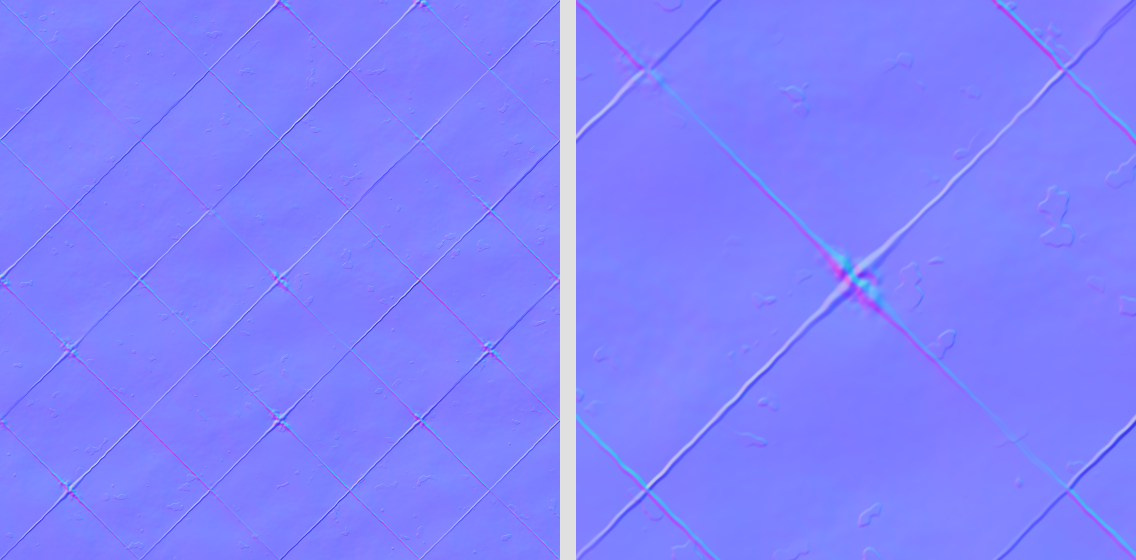
Left: the whole. Right: its middle third, enlarged.
This texture map is drawn by a three.js fragment shader. Its source:

```glsl
varying vec2 vUv;

const float TILES = 4.0;
const float CELL_SIZE = 0.17678; // side of one diagonal tile, 1 / (4 sqrt 2)
const float PI = 3.14159;

float hash(vec2 p, float seed) {
  return fract(sin(dot(p, vec2(127.1, 311.7)) + seed * 74.7) * 43758.55);
}

vec2 gradientAt(vec2 cell) {
  float angle = 2.0 * PI * hash(cell, 0.3);
  return vec2(cos(angle), sin(angle));
}

float gradientNoise(vec2 p) {
  vec2 i = floor(p), f = p - i;
  vec2 s = f * f * f * (f * (f * 6.0 - 15.0) + 10.0);
  vec2 e = vec2(0.0, 1.0);
  float low = mix(dot(gradientAt(i), f), dot(gradientAt(i + e.yx), f - e.yx), s.x);
  float high = mix(dot(gradientAt(i + e), f - e), dot(gradientAt(i + 1.0), f - 1.0), s.x);
  return mix(low, high, s.y);
}

// Diagonal tile coordinates: x crosses falling joints, y crosses rising joints
vec2 diagonal(vec2 p) {
  return TILES * vec2(p.x + p.y, p.x - p.y);
}

// Canvas offset from the nearest joint crossing, and how damaged that crossing is
vec3 crossing(vec2 grid) {
  vec2 corner = floor(grid + 0.5);
  return vec3((grid - corner) * CELL_SIZE, smoothstep(0.55, 1.0, hash(corner, 6.0)));
}

// Tile raised above its joints, each with its own level, tilt and slumped edges
float tileHeight(vec2 p, vec2 grid, float damage) {
  vec2 cell = floor(grid), f = grid - cell;
  vec2 inset = min(f, 1.0 - f) * CELL_SIZE;
  vec2 rise = smoothstep(vec2(0.0), vec2(mix(0.0023, 0.006, damage)), inset);
  vec2 tilt = vec2(hash(cell, 1.0), hash(cell, 2.0)) - 0.5;
  float level = mix(0.0006, 0.0015, hash(cell, 3.0)) + 0.0016 * damage;
  level += 0.0024 * dot(tilt, f - 0.5) + 0.0011 * gradientNoise(p * 14.0);
  vec2 slump = pow(vec2(hash(cell, 4.0), hash(cell, 5.0)), vec2(6.0));
  vec2 falloff = exp((f - 1.0) * CELL_SIZE / 0.009) * sin(PI * f.yx);
  level -= 0.0022 * dot(slump, falloff);
  return level * rise.x * rise.y;
}

// Crumbled material around a damaged crossing
float chipHeight(vec2 p, vec2 offset, float damage, float radius) {
  vec2 ragged = offset / radius * vec2(1.0, 0.6);
  ragged += 0.7 * vec2(gradientNoise(p * 55.0), gradientNoise(p * 55.0 + 23.0));
  float crumble = 0.5 + 1.3 * gradientNoise(p * 95.0) + 0.6 * gradientNoise(p * 190.0);
  return -0.0032 * damage * crumble * exp(-dot(ragged, ragged));
}

// Sparse small pits scattered one per coarse cell
float pitHeight(vec2 p, float count) {
  vec2 cell = floor(p * count);
  vec2 center = 0.25 + 0.5 * vec2(hash(cell, 7.0), hash(cell, 8.0));
  float radius = mix(0.002, 0.0045, hash(cell, 9.0));
  float d = length(p * count - cell - center) / count;
  d += 0.0015 * gradientNoise(p * 210.0);
  return -0.0007 * step(0.9, hash(cell, 10.0)) * smoothstep(radius, 0.0, d);
}

// Grain in three octaves, rougher in patches, with tiny flaked edges
float grainHeight(vec2 p) {
  float rough = smoothstep(-0.25, 0.4, gradientNoise(p * 9.0 + 5.0));
  float grain = 0.0;
  float frequency = 22.0, amplitude = 0.0006;
  for (int i = 0; i < 3; i++) {
    grain += amplitude * gradientNoise(p * frequency + 3.7);
    frequency *= 2.3;
    amplitude *= 0.42;
  }
  float flake = gradientNoise(p * vec2(46.0, 58.0) + 9.0) + 0.3 * gradientNoise(p * 140.0);
  float plate = smoothstep(0.26, 0.36, flake) * smoothstep(0.05, 0.35, gradientNoise(p * 17.0 + 41.0));
  return grain * (0.5 + 0.8 * rough) - 0.0004 * plate;
}

// Broad undulation, steepest down the canvas
float waveHeight(vec2 p) {
  float broad = gradientNoise(vec2(p.x * 3.0 + p.y, p.y * 6.0 - p.x * 2.0));
  float middle = gradientNoise(vec2(p.x * 6.0 + p.y * 4.0, p.y * 11.0 - p.x * 7.0) + 13.0);
  return 0.0042 * broad + 0.0014 * middle;
}

float height(vec2 p) {
  vec2 warp = vec2(gradientNoise(p * 5.0), gradientNoise(p * 5.0 + 17.0));
  float roughness = gradientNoise(p * 90.0 + 31.0);
  vec2 grid = diagonal(p + 0.002 * warp) + 0.007 * roughness;
  vec3 corner = crossing(grid);
  float damage = corner.z * exp(-dot(corner.xy, corner.xy) / 0.0009);
  return tileHeight(p, grid, damage) + chipHeight(p, corner.xy, corner.z, 0.010)
       + pitHeight(p, 18.0) + grainHeight(p) + waveHeight(p);
}

// Central differences keep joints smooth at canvas scale
vec2 slopeAt(vec2 p, float reach) {
  vec2 e = vec2(reach, 0.0);
  return vec2(height(p + e) - height(p - e),
              height(p + e.yx) - height(p - e.yx)) / (2.0 * reach);
}

// Packs the surface normal with its green axis pointing down
vec3 packNormal(vec2 slope) {
  vec3 n = normalize(vec3(-slope.x, slope.y, 1.0));
  return vec3(0.5 + 0.5 * n.xy, min(1.0, 0.55 + 0.5 * n.z));
}

void main() {
  gl_FragColor = vec4(packNormal(slopeAt(vUv, 0.0009)), 1.0);
}
```
